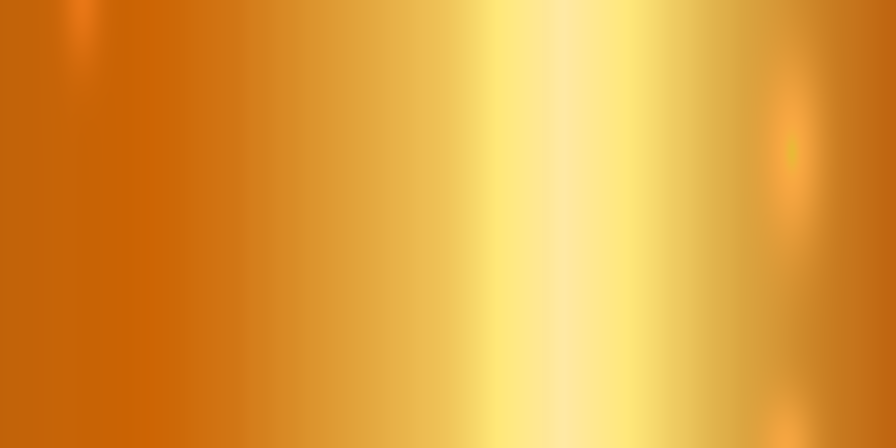
Write a Shadertoy shader that draws this background.

```glsl
const int STOP_COUNT = 12;
// Metal gradient: colour in rgb, horizontal position in w
const vec4 STOPS[STOP_COUNT] = vec4[](
    vec4(0.76, 0.39, 0.04, 0.000),
    vec4(0.80, 0.39, 0.01, 0.165),
    vec4(0.82, 0.46, 0.08, 0.260),
    vec4(0.86, 0.57, 0.17, 0.340),
    vec4(0.90, 0.67, 0.26, 0.420),
    vec4(0.94, 0.77, 0.35, 0.500),
    vec4(1.00, 0.91, 0.47, 0.555),
    vec4(1.00, 0.91, 0.64, 0.630),
    vec4(1.00, 0.91, 0.48, 0.700),
    vec4(0.87, 0.68, 0.28, 0.810),
    vec4(0.79, 0.50, 0.14, 0.920),
    vec4(0.75, 0.39, 0.06, 1.000));

const vec3 AMBER = vec3(1.00, 0.67, 0.27);
const vec3 ORANGE = vec3(0.92, 0.47, 0.09);
const vec3 CORE = vec3(0.89, 0.74, 0.20);

// Glow ellipses: centre in xy, radii in zw
const vec4 RIGHT_GLOW = vec4(0.884, 0.660, 0.033, 0.210);
const vec4 RIGHT_CORE = vec4(0.884, 0.660, 0.007, 0.040);
const vec4 BOTTOM_GLOW = vec4(0.878, 0.000, 0.030, 0.120);
const vec4 TOP_GLOW = vec4(0.092, 1.010, 0.021, 0.150);

const float BRUSH_COUNT = 64.0;
const float BRUSH_STRENGTH = 0.008;

float hash(float n) {
    return fract(sin(n * 12.9898) * 43758.5453);
}

vec3 metalGradient(float x) {
    vec3 color = STOPS[0].rgb;
    for (int i = 1; i < STOP_COUNT; i++) {
        float t = clamp((x - STOPS[i - 1].w) / (STOPS[i].w - STOPS[i - 1].w), 0.0, 1.0);
        color = mix(color, STOPS[i].rgb, t);
    }
    return color;
}

// Soft vertical bands, as in brushed metal
float brushedBands(float x) {
    float p = x * BRUSH_COUNT;
    float cell = floor(p);
    float band = mix(hash(cell), hash(cell + 1.0), smoothstep(0.0, 1.0, fract(p)));
    return (band - 0.5) * BRUSH_STRENGTH;
}

float glow(vec2 uv, vec4 ellipse) {
    vec2 d = (uv - ellipse.xy) / ellipse.zw;
    return exp(-dot(d, d));
}

void mainImage(out vec4 fragColor, in vec2 fragCoord) {
    vec2 uv = fragCoord / iResolution.xy;

    // Base metal
    vec3 color = metalGradient(uv.x) + brushedBands(uv.x);

    // Warm reflections
    color = mix(color, AMBER, 0.95 * glow(uv, RIGHT_GLOW));
    color = mix(color, CORE, 0.80 * glow(uv, RIGHT_CORE));
    color = mix(color, AMBER, 0.80 * glow(uv, BOTTOM_GLOW));
    color = mix(color, ORANGE, 0.95 * glow(uv, TOP_GLOW));

    fragColor = vec4(color, 1.0);
}
```
